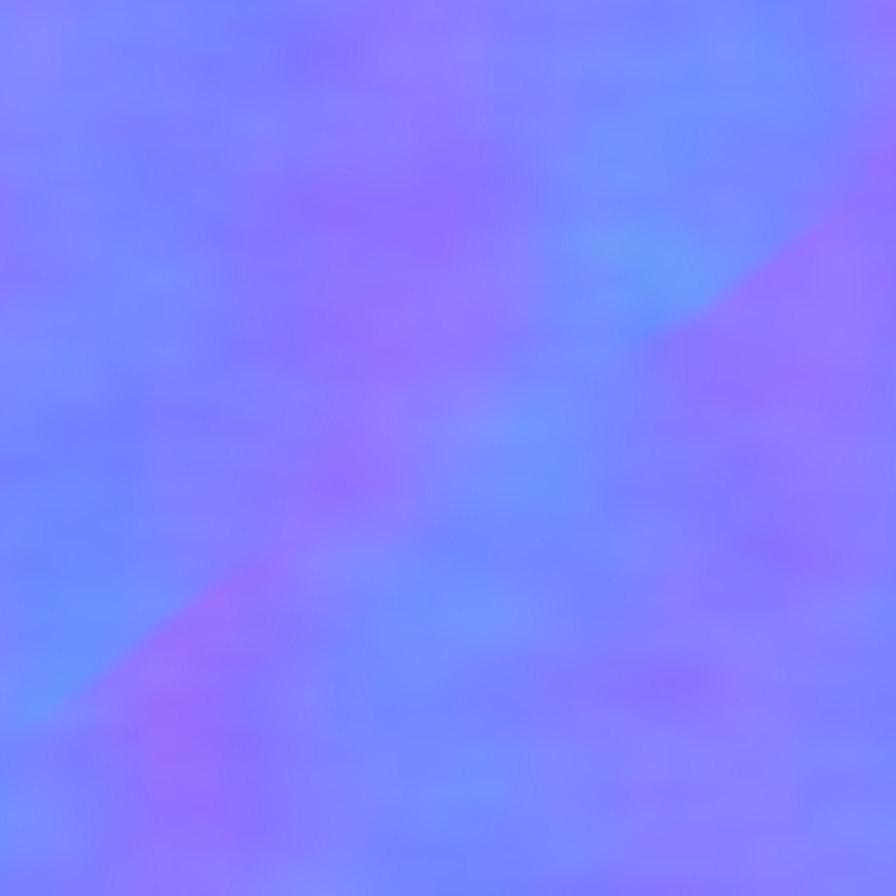
This texture map is drawn by a three.js fragment shader. Its source:

```glsl
// Soft tangent-space normal map of a broad, worn relief. A slanted crease parts
// two sets of facets that tilt in waves; stretched value noise adds faint streaks
// to each slope, and the slopes are packed as a unit normal into RGB.

#define FACET_TILT   vec2(0.180, -0.135) // slope of a fully tilted facet
#define FACET_PERIOD 0.65                // width of one facet pair
#define FACET_LEAN   0.15                // sideways drift away from the crease
#define FACET_FADE   1.9                 // flattening away from the crease
#define CREASE_SOFT  0.018               // half width of the crease at its ends
#define CREASE_WORN  0.13                // extra half width where it is worn down
#define WARP         0.07                // irregularity of the facet outlines
#define STREAKS      vec2(0.100, 0.115)  // strength of the fine slopes
#define MEAN_SLOPE   vec2(-0.006, 0.008) // overall lean of the surface

varying vec2 vUv;

const float TAU = 6.2831853;

float hash(vec2 p) {
  vec3 q = fract(vec3(p.xyx) * 0.1031);
  q += dot(q, q.yzx + 33.33);
  return fract((q.x + q.y) * q.z);
}

// Value noise from -1 to 1 with smooth derivatives.
float noise(vec2 p) {
  vec2 i = floor(p);
  vec2 f = fract(p);
  f = f * f * (3.0 - 2.0 * f);
  float low = mix(hash(i), hash(i + vec2(1.0, 0.0)), f.x);
  float high = mix(hash(i + vec2(0.0, 1.0)), hash(i + vec2(1.0, 1.0)), f.x);
  return mix(low, high, f.y) * 2.0 - 1.0;
}

// Three octaves, each finer and weaker.
float streaks(vec2 p) {
  float sum = 0.0;
  float weight = 0.5;
  for (int i = 0; i < 3; i++) {
    sum += weight * noise(p);
    p = p * 1.9 + vec2(17.3, 9.1);
    weight *= 0.6;
  }
  return sum;
}

// Height of the crease line above the lower edge.
float creaseHeight(float x) {
  return 0.168 + 0.653 * x + 0.018 * cos(5.7 * (x - 0.25));
}

// Half width of the crease, broad in the middle and sharp at both ends.
float creaseWidth(float x) {
  float worn = smoothstep(0.33, 0.45, x) * smoothstep(0.68, 0.56, x);
  return CREASE_SOFT + CREASE_WORN * worn;
}

// Tilt from -1 to 1; the facets on both sides of the crease are out of step.
float facetTilt(vec2 p) {
  float d = p.y - creaseHeight(p.x) + 0.008 * noise(p * 9.0 + 40.0);
  float bend = WARP * noise(p * 4.0 + 21.0) + 0.4 * WARP * noise(p * 9.0 + 5.0);
  float x = p.x - FACET_LEAN * d + bend * smoothstep(0.0, 0.15, abs(d));
  float above = cos(TAU * (x - 0.40) / FACET_PERIOD);
  float below = cos(TAU * (x - 0.26) / FACET_PERIOD);
  float width = creaseWidth(p.x);
  float side = smoothstep(0.0, 1.0, 0.5 + 0.5 * d / width);
  return mix(below, above, side) * exp(-FACET_FADE * abs(d));
}

void main() {
  vec2 p = vUv;

  // Slopes across run in upright streaks, slopes upward in level ones.
  vec2 fine = vec2(streaks(p * vec2(11.0, 5.0) + 3.0),
                   streaks(p * vec2(5.5, 13.0) + 61.0));
  vec2 slope = MEAN_SLOPE + FACET_TILT * facetTilt(p) + STREAKS * fine;

  // Pack the unit normal into colour.
  vec3 normal = vec3(slope, sqrt(max(0.0, 1.0 - dot(slope, slope))));
  gl_FragColor = vec4(normal * 0.5 + 0.5, 1.0);
}
```
